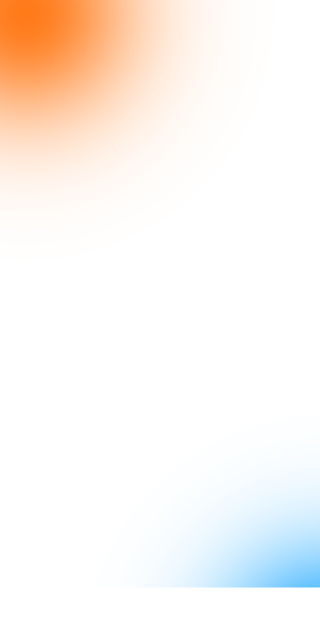
This background is drawn by a WebGL 1 fragment shader. Its source:

```glsl
precision highp float;

// Two soft radial glows on white: orange at the upper left, blue at the lower right.
// Each glow is a Gaussian falloff with a finite reach, mixed over the background.
// The blue glow is clipped by a horizontal line above a plain white strip.

uniform vec2 u_resolution;

// Lengths are in canvas widths
#define GLOW_SIGMA 0.2415
#define GLOW_REACH 0.78
#define REACH_SOFTNESS 0.012
#define STRIP_HEIGHT 0.164
#define ORANGE_OFFSET vec2(0.078, -0.039)
#define BLUE_OFFSET vec2(0.031, -0.070)
#define ORANGE vec3(1.0, 0.48, 0.10)
#define BLUE vec3(0.0, 0.61, 1.0)
#define BACKGROUND vec3(1.0)

// Gaussian opacity around a center, fading out fully at its reach
float glow(vec2 point, vec2 center) {
    float radius = length(point - center);
    float falloff = exp(-0.5 * radius * radius / (GLOW_SIGMA * GLOW_SIGMA));
    float inside = 1.0 - smoothstep(GLOW_REACH - REACH_SOFTNESS,
                                    GLOW_REACH + REACH_SOFTNESS, radius);
    return falloff * inside;
}

void main() {
    vec2 point = gl_FragCoord.xy / u_resolution.x;
    float pixel = 1.0 / u_resolution.x;
    vec2 topLeft = vec2(0.0, u_resolution.y / u_resolution.x);
    vec2 bottomRight = vec2(1.0, 0.0);

    // Upper-left glow
    vec3 color = mix(BACKGROUND, ORANGE, glow(point, topLeft + ORANGE_OFFSET));

    // Lower-right glow, clipped above the strip with a smoothed edge
    float aboveStrip = smoothstep(-0.5 * pixel, 0.5 * pixel, point.y - STRIP_HEIGHT);
    float blueGlow = glow(point, bottomRight + BLUE_OFFSET) * aboveStrip;
    color = mix(color, BLUE, blueGlow);

    gl_FragColor = vec4(color, 1.0);
}
```
